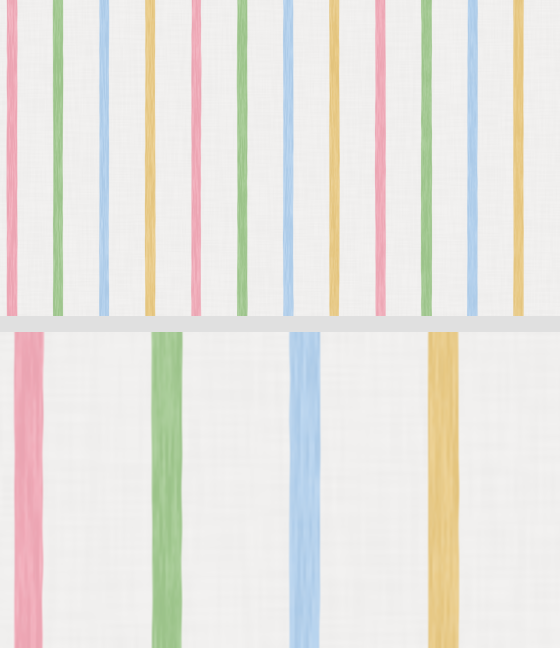
Top: the whole. Bottom: its middle third, enlarged.
This pattern is drawn by a WebGL 1 fragment shader. Its source:

```glsl
precision highp float;

uniform vec2 u_resolution;

// Lengths are in canvas heights
const float STRIPE_COUNT = 12.0;
const float SPACING = 0.1457;
const float FIRST_CENTER = 0.0382;
const float HALF_WIDTH = 0.0158;
const float WIDTH_VARIATION = 0.0012;
const float EDGE_WOBBLE = 0.0022;
const float EDGE_SOFTNESS = 0.0016;
const float FIBRE_STRENGTH = 0.11;
const float WEAVE_STRENGTH = 0.012;

const vec3 PAPER = vec3(0.942, 0.938, 0.934);
const vec3 PINK = vec3(0.935, 0.655, 0.710);
const vec3 GREEN = vec3(0.620, 0.775, 0.550);
const vec3 BLUE = vec3(0.685, 0.805, 0.920);
const vec3 YELLOW = vec3(0.905, 0.780, 0.500);

float hash(vec2 p) {
    return fract(sin(dot(p, vec2(127.1, 311.7))) * 43758.5453);
}

float noise(vec2 p) {
    vec2 cell = floor(p);
    vec2 f = fract(p);
    f = f * f * (3.0 - 2.0 * f);
    float low = mix(hash(cell), hash(cell + vec2(1.0, 0.0)), f.x);
    float high = mix(hash(cell + vec2(0.0, 1.0)), hash(cell + vec2(1.0, 1.0)), f.x);
    return mix(low, high, f.y);
}

vec3 stripeColor(float index) {
    float slot = mod(index, 4.0);
    vec3 color = mix(PINK, GREEN, step(0.5, slot));
    color = mix(color, BLUE, step(1.5, slot));
    return mix(color, YELLOW, step(2.5, slot));
}

// Hand-painted edge offset: slow drift plus small bumps
float edgeOffset(float y, float seed) {
    float drift = noise(vec2(seed * 7.3, y * 4.0)) - 0.5;
    float bumps = noise(vec2(seed * 3.1 + 40.0, y * 26.0)) - 0.5;
    return EDGE_WOBBLE * (drift + 0.6 * bumps);
}

void main() {
    vec2 p = gl_FragCoord.xy / u_resolution.y;
    float pixel = 1.0 / u_resolution.y;

    // Nearest stripe and signed distance from its centre line
    float index = floor((p.x - FIRST_CENTER) / SPACING + 0.5);
    float x = p.x - FIRST_CENTER - index * SPACING;
    float halfWidth = HALF_WIDTH + WIDTH_VARIATION * (hash(vec2(index, 5.0)) - 0.5);

    // Independently wavering left and right edges
    float left = -halfWidth + edgeOffset(p.y, index * 2.0 + 1.0);
    float right = halfWidth + edgeOffset(p.y, index * 2.0 + 2.0);
    float dist = max(left - x, x - right);
    float soft = max(EDGE_SOFTNESS, 0.75 * pixel);
    float coverage = 1.0 - smoothstep(-soft, soft, dist);
    coverage *= step(-0.5, index) * step(index, STRIPE_COUNT - 0.5);

    // Dry-brush fibres running along the stripe, with slow paint density
    float fibres = noise(vec2(p.x * 330.0, p.y * 24.0)) - 0.5;
    float grain = noise(p * vec2(420.0, 110.0) + 17.0) - 0.5;
    float density = noise(vec2(index * 5.7, p.y * 5.0)) - 0.5;
    float fade = FIBRE_STRENGTH * (1.0 + 1.6 * fibres + 0.9 * grain + 0.8 * density);
    vec3 paint = mix(stripeColor(index), PAPER, max(fade - 0.5 * FIBRE_STRENGTH, 0.0));
    paint *= 1.0 + 0.04 * fibres;

    // Faint woven ground
    float warp = noise(p * vec2(230.0, 18.0) + 60.0) - 0.5;
    float weft = noise(p * vec2(18.0, 230.0) + 90.0) - 0.5;
    vec3 ground = PAPER + WEAVE_STRENGTH * (warp + weft);

    gl_FragColor = vec4(mix(ground, paint, coverage), 1.0);
}
```
